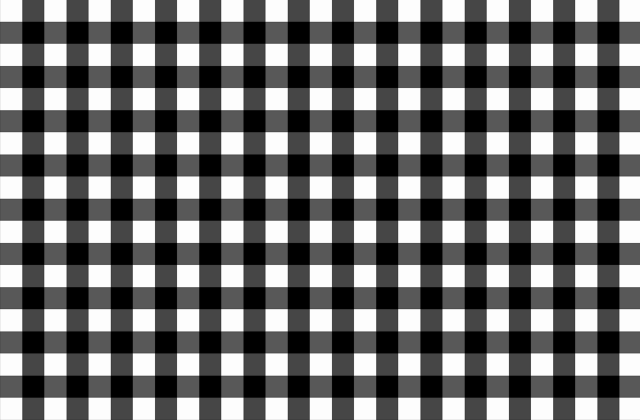
A WebGL 1 fragment shader for this pattern:

```glsl
precision highp float;
// Black and white gingham: two sets of grey bands that cross in black squares.

uniform vec2 u_resolution;

const float PERIOD = 0.10533;                      // repeat, in canvas heights
const float BAND_WIDTH = 0.0523;
const vec2 FIRST_CENTRE = vec2(0.0793, 0.0780);    // from the left and the top
const float SEAM_WIDTH = 0.0022;
const float SEAM_DEPTH = 0.12;

const vec3 WHITE = vec3(0.992);
const vec3 WARP_GREY = vec3(0.275);
const vec3 WEFT_GREY = vec3(0.345);
const vec3 BLACK = vec3(0.0);

// Signed distance to the nearest band edge, positive inside the band.
float bandDistance(float position, float centre) {
  float offset = (fract((position - centre) / PERIOD + 0.5) - 0.5) * PERIOD;
  return 0.5 * BAND_WIDTH - abs(offset);
}

float coverage(float dist, float softness) {
  return smoothstep(-softness, softness, dist);
}

// Thin line just inside a band edge.
float seam(float dist, float softness) {
  float fromLine = abs(dist - 0.5 * SEAM_WIDTH);
  return 1.0 - smoothstep(0.0, 0.5 * SEAM_WIDTH + softness, fromLine);
}

vec3 gingham(vec2 position, float softness) {
  float warpDist = bandDistance(position.x, FIRST_CENTRE.x);
  float weftDist = bandDistance(position.y, FIRST_CENTRE.y);
  float warp = coverage(warpDist, softness);
  float weft = coverage(weftDist, softness);

  // Blend the four kinds of square.
  vec3 openRow = mix(WHITE, WARP_GREY, warp);
  vec3 bandRow = mix(WEFT_GREY, BLACK, warp);
  vec3 cloth = mix(openRow, bandRow, weft);

  // Slightly darker edges along the grey squares.
  float edge = max(seam(warpDist, softness) * warp, seam(weftDist, softness) * weft);
  return cloth * (1.0 - SEAM_DEPTH * edge);
}

void main() {
  float pixel = 1.0 / u_resolution.y;
  vec2 position = gl_FragCoord.xy * pixel;
  position.y = 1.0 - position.y;
  gl_FragColor = vec4(gingham(position, 0.7 * pixel), 1.0);
}
```
